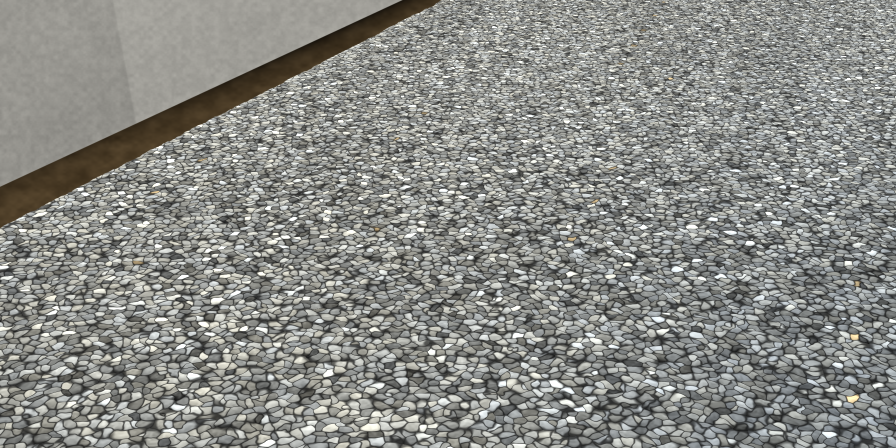
Reproduce this texture procedurally as a Shadertoy shader.

```glsl
// Gravel floor receding towards a hidden horizon, with a pale wall at upper left.
// Stones are randomly turned, stretched cells on a perspective plane, toned by hash;
// sloping half-planes place the wall and its shadowed soil gap. 3x3 supersampled.

const float HORIZON = 1.67;
const vec2 STONE_DENSITY = vec2(66.0, 158.0);

float hash(vec2 p) {
    return fract(sin(dot(p, vec2(127.1, 311.7))) * 43758.5453);
}

vec2 hash2(vec2 p) {
    return vec2(hash(p), hash(p + 37.4));
}

float valueNoise(vec2 p) {
    vec2 cell = floor(p), f = fract(p);
    f = f * f * (3.0 - 2.0 * f);
    float low = mix(hash(cell), hash(cell + vec2(1, 0)), f.x);
    float high = mix(hash(cell + vec2(0, 1)), hash(cell + 1.0), f.x);
    return mix(low, high, f.y);
}

float fbm(vec2 p) {
    float sum = 0.0, weight = 0.5;
    for (int i = 0; i < 3; i++) {
        sum += weight * valueNoise(p);
        p = p * 2.03 + 11.7;
        weight *= 0.5;
    }
    return sum / 0.875;
}

// Signed height above a sloping line, measured across the line
float aboveLine(vec2 p, float start, float slope) {
    return (p.y - start - slope * p.x) / sqrt(1.0 + slope * slope);
}

vec2 groundPlane(vec2 p) {
    float drop = HORIZON - p.y;
    return vec2((p.x - 1.0) / drop, 1.0 / drop) * STONE_DENSITY;
}

// Distance to a stone centre, stretched along a random direction
float stoneDistance(vec2 offset, vec2 id) {
    float angle = (hash(id + 51.3) - 0.5) * 2.2;
    vec2 axis = vec2(cos(angle), sin(angle));
    vec2 local = vec2(dot(offset, axis), dot(offset, vec2(-axis.y, axis.x)));
    return length(local * vec2(0.78, 1.25)) * mix(0.85, 1.2, hash(id + 63.8));
}

vec3 stoneColor(vec2 id) {
    float tone = 0.43 + 0.30 * hash(id + 3.1);
    tone += 0.24 * smoothstep(0.82, 0.96, hash(id + 8.6));
    tone -= 0.17 * smoothstep(0.76, 0.92, hash(id + 15.2));
    vec3 tint = mix(vec3(0.975, 1.0, 1.015), vec3(1.02, 1.01, 0.955), hash(id + 21.9));
    vec3 warm = vec3(1.12, 0.98, 0.74);
    return tone * mix(tint, warm, step(0.996, hash(id + 29.3)));
}

vec3 gravel(vec2 p) {
    vec2 q = groundPlane(p);
    q += 0.35 * (vec2(valueNoise(q * 1.7), valueNoise(q * 1.7 + 9.0)) - 0.5);
    vec2 base = floor(q), nearestId = base, nearestOffset = vec2(0);
    float nearest = 9.0, second = 9.0;
    for (int j = -1; j <= 1; j++) {
        for (int i = -1; i <= 1; i++) {
            vec2 id = base + vec2(i, j);
            vec2 offset = q - id - hash2(id);
            float d = stoneDistance(offset, id);
            if (d < nearest) {
                second = nearest;
                nearest = d;
                nearestId = id;
                nearestOffset = offset;
            } else {
                second = min(second, d);
            }
        }
    }
    // Uneven dark gaps, rounded stones and faint surface mottling
    float gap = mix(0.10, 0.34, valueNoise(q * 0.8 + 4.0));
    float body = smoothstep(0.0, gap, second - nearest) * (1.0 - 0.8 * smoothstep(0.5, 0.85, nearest));
    vec3 color = stoneColor(nearestId);
    color *= 1.08 + 0.24 * nearestOffset.y - 0.20 * nearest * nearest;
    color += 0.12 * (valueNoise(q * 3.5) - 0.5);
    color *= mix(0.34, 1.0, body);

    // Broad light: paler far away, cooler and darker at lower right
    float farLight = smoothstep(0.25, 1.0, p.y);
    float rightShade = smoothstep(0.7, 2.0, p.x) * (1.0 - 0.75 * p.y);
    color = color * (1.08 - 0.09 * rightShade) + 0.02 + 0.055 * farLight;
    color *= mix(vec3(1.0, 1.0, 0.985), vec3(0.96, 0.99, 1.02), rightShade);
    return color * (0.95 + 0.10 * fbm(p * vec2(5.0, 9.0)));
}

vec3 wall(vec2 p, float height) {
    float seam = p.x - 0.26 - 0.19 * (0.95 - p.y);
    float panel = smoothstep(-0.004, 0.004, seam);
    float tone = mix(0.565, 0.615, panel) + 0.035 * smoothstep(0.0, 0.35, height);
    tone += 0.09 * (fbm(p * 95.0) - 0.5) + 0.03 * (fbm(p * 7.0) - 0.5);
    tone -= 0.02 * exp(-abs(seam) / 0.003);
    tone += 0.025 * exp(-height / 0.012);
    return tone * vec3(1.01, 1.0, 0.96);
}

vec3 soil(vec2 p, float depth) {
    float clods = fbm(p * vec2(38.0, 55.0));
    vec3 color = mix(vec3(0.22, 0.17, 0.10), vec3(0.37, 0.30, 0.20), clods);
    float shadow = exp(-depth / 0.022) * mix(0.3, 0.7, smoothstep(0.2, 0.8, p.x));
    return color * (1.0 - shadow);
}

vec3 scene(vec2 p, float pixel) {
    float wallHeight = aboveLine(p, 0.583, 0.464);
    float curbHeight = aboveLine(p, 0.492, 0.513) + 0.006 * (fbm(p * 65.0) - 0.5);
    vec3 color = gravel(p) + 0.13 * exp(-abs(curbHeight) / 0.004);
    color = mix(color, soil(p, max(-wallHeight, 0.0)), smoothstep(-pixel, pixel, curbHeight));
    return mix(color, wall(p, max(wallHeight, 0.0)), smoothstep(-pixel, pixel, wallHeight));
}

void mainImage(out vec4 fragColor, in vec2 fragCoord) {
    vec3 color = vec3(0);
    for (int j = -1; j <= 1; j++)
        for (int i = -1; i <= 1; i++)
            color += scene((fragCoord + vec2(i, j) / 3.0) / iResolution.y, 0.5 / iResolution.y);
    fragColor = vec4(clamp(color / 9.0, 0.0, 1.0), 1.0);
}
```
